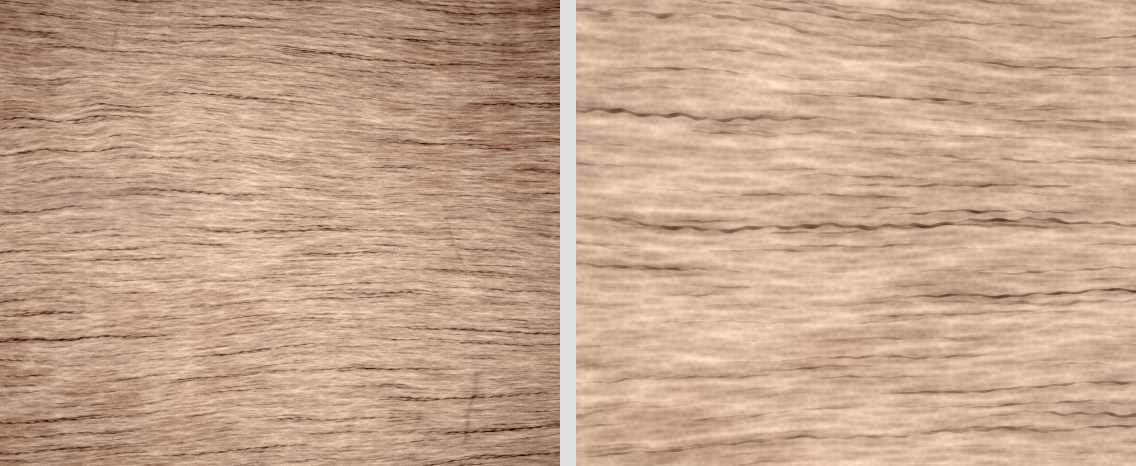
Left, the full canvas; right, a detail of the centre.
Write a Shadertoy shader that draws this texture.

```glsl
// Weathered pale wood board: wavy horizontal grain, pores, dark cracks and rosy stains.

const vec3 PALE_WOOD = vec3(0.885, 0.765, 0.665);
const vec3 DARK_WOOD = vec3(0.270, 0.145, 0.090);
const vec3 ROSY_SHIFT = vec3(-0.040, -0.072, -0.072);
const vec3 GREY_STAIN = vec3(0.56, 0.475, 0.425);

vec2 hash2(vec2 p) {
    vec2 k = vec2(dot(p, vec2(127.1, 311.7)), dot(p, vec2(269.5, 183.3)));
    return fract(sin(k) * 43758.5453);
}

// Distance to the nearest scattered point (mean near 0.46).
float cellular(vec2 p) {
    vec2 cell = floor(p), local = fract(p);
    float nearest = 4.0;
    for (int j = -1; j <= 1; j++)
    for (int i = -1; i <= 1; i++) {
        vec2 o = vec2(i, j);
        vec2 d = o + hash2(cell + o) - local;
        nearest = min(nearest, dot(d, d));
    }
    return sqrt(nearest);
}

// Soft elliptical spot.
float spot(vec2 p, vec2 centre, vec2 radius) {
    vec2 d = (p - centre) / radius;
    return exp(-dot(d, d));
}

// Height across the grain, bent by layered sines; lines fan out to the left.
float grainHeight(vec2 p) {
    float y = p.y + 0.08 * p.x * (p.y - 0.42);
    y += 0.016 * sin(3.2 * p.x + 4.0 * p.y + 1.0);
    y += 0.006 * sin(7.3 * p.x - 9.0 * p.y + 2.0);
    y += 0.0016 * sin(17.0 * p.x + 23.0 * p.y);
    y += 0.0008 * sin(43.0 * p.x - 37.0 * p.y);
    float knot = spot(p, vec2(0.22, 0.74), vec2(0.25, 0.13));
    return y + knot * 0.005 * sin(33.0 * p.x + 21.0 * p.y);
}

// Stretched fibres; zero on average, dark along each fibre core.
float fibres(vec2 q, vec2 density) {
    return cellular(q * density + density.yx) - 0.46;
}

// One tapered, ragged crack per cell of staggered rows.
float cracks(vec2 q, float rows, float span, float width, float seed, float soft) {
    float row = floor(q.y * rows);
    float x = q.x / span + 7.0 * hash2(vec2(row, seed)).x;
    vec2 cell = vec2(floor(x), row);
    vec2 h = hash2(cell + seed), k = hash2(cell + seed + 31.7);
    float along = fract(x);
    float taper = smoothstep(0.0, 0.25, along - 0.35 * h.x)
                * smoothstep(0.0, 0.25, 1.0 - 0.35 * k.x - along);

    float phase = 6.283 * h.y;
    float wiggle = 0.8 * sin(15.0 * q.x + phase) + 0.6 * sin(41.0 * q.x + 3.0 * phase)
                 + 0.4 * sin(127.0 * q.x + 5.0 * phase) + 0.3 * sin(311.0 * q.x + 7.0 * phase);
    float centre = mix(0.3, 0.7, h.y) + 0.3 * (k.y - 0.5) * (along - 0.5);
    float d = abs((fract(q.y * rows) - centre) / rows - width * wiggle);

    float ragged = 0.7 + 0.3 * sin(230.0 * q.x + phase) * sin(91.0 * q.x + 2.0 * phase);
    float w = width * taper * ragged;
    float core = 1.0 - smoothstep(0.4 * w, w + 0.8 * soft, d);
    float halo = 0.20 * exp(-pow(d / (3.0 * width), 2.0));
    return taper * max(core * ragged, halo) * mix(0.25, 1.0, k.y);
}

// Faint mark across the grain between two ends.
float scratch(vec2 p, vec2 a, vec2 b, float width) {
    p.x += 0.003 * sin(70.0 * p.y) + 0.0015 * sin(190.0 * p.y);
    vec2 ab = b - a;
    float t = clamp(dot(p - a, ab) / dot(ab, ab), 0.0, 1.0);
    return 1.0 - smoothstep(0.0, width, length(p - a - ab * t));
}

void mainImage(out vec4 fragColor, in vec2 fragCoord) {
    vec2 uv = fragCoord / iResolution.xy;
    vec2 p = fragCoord / iResolution.y;
    vec2 q = vec2(p.x, grainHeight(p));
    float soft = 1.0 / iResolution.y;

    // Broad light and layered fibres
    vec2 fromLight = uv - vec2(0.44, 0.42);
    float area = sin(4.1 * p.x + 3.0 * p.y + 0.6) + sin(6.7 * p.y - 5.3 * p.x + 2.0);
    float tone = 0.880 - 0.47 * dot(fromLight, fromLight) - 0.012 * area;
    float coarse = fibres(q, vec2(5.0, 42.0));
    float fine = fibres(q, vec2(15.0, 125.0));
    tone += 0.11 * coarse + 0.14 * fine;
    tone += 0.15 * fibres(q, vec2(42.0, 210.0)) + 0.07 * fibres(p, vec2(190.0));

    // Cracks from long and deep to short and faint
    tone -= 0.55 * cracks(q, 13.0, 0.85, 0.0021, 3.0, soft);
    tone -= 0.46 * cracks(q + 0.21, 19.0, 0.55, 0.0016, 9.0, soft);
    tone -= 0.38 * cracks(q, 31.0, 0.34, 0.0013, 17.0, soft);
    tone -= 0.27 * cracks(q, 55.0, 0.19, 0.0010, 41.0, soft);
    tone -= 0.22 * cracks(q + 0.37, 71.0, 0.13, 0.0009, 67.0, soft);

    // Marks across the grain
    tone -= 0.08 * scratch(p, vec2(1.025, 0.20), vec2(0.995, 0.05), 0.010);
    tone -= 0.06 * scratch(p, vec2(0.955, 0.53), vec2(1.000, 0.41), 0.006);
    tone -= 0.06 * scratch(p, vec2(0.255, 0.94), vec2(0.235, 0.87), 0.007);

    // Rosy blotches and one grey stain
    float rosy = 1.0 - smoothstep(0.05, 0.65, cellular(q * vec2(6.0, 13.0)) + 0.5 * fine);
    rosy *= 0.30 + 0.70 * smoothstep(-0.6, 1.4, area);
    float grey = spot(p, vec2(0.22, 0.57), vec2(0.17, 0.05)) * (0.5 - 0.5 * coarse);

    vec3 color = mix(DARK_WOOD, PALE_WOOD, (tone - DARK_WOOD.r) / (PALE_WOOD.r - DARK_WOOD.r));
    color += ROSY_SHIFT * rosy;
    color = mix(color, GREY_STAIN * (0.35 + 0.9 * tone), grey);
    fragColor = vec4(clamp(color, 0.0, 1.0), 1.0);
}
```
